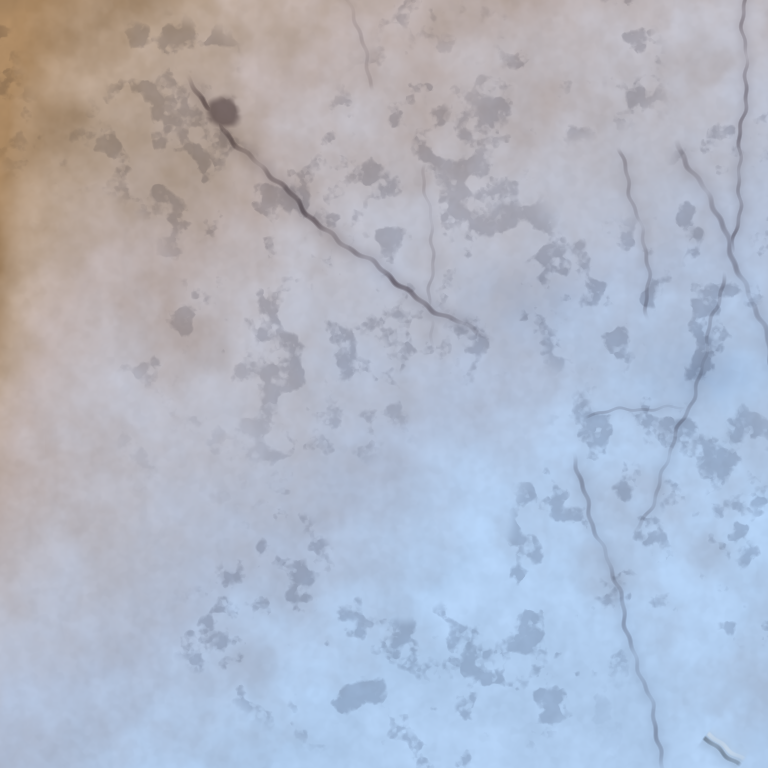
A Shadertoy shader for this texture:

```glsl
// Weathered plaster wall: ochre corner fading to pale blue, with fine cracks and stains.

const vec3 WALL[6] = vec3[6](
    vec3(0.61, 0.49, 0.36), vec3(0.70, 0.62, 0.55), vec3(0.73, 0.68, 0.67),
    vec3(0.74, 0.74, 0.78), vec3(0.69, 0.74, 0.83), vec3(0.69, 0.80, 0.93));
const float STOPS[6] = float[6](0.12, 0.30, 0.44, 0.59, 0.77, 0.96);
const vec3 CRACK_TINT = vec3(0.52, 0.48, 0.50);
const vec3 STAIN_TINT = vec3(0.66, 0.66, 0.69);
const vec3 CHIP_LIGHT = vec3(0.82, 0.87, 0.92);

vec3 hash3(vec2 cell) {
    vec3 q = fract(cell.xyx * vec3(0.1031, 0.1030, 0.0973));
    q += dot(q, q.yxz + 33.33);
    return fract((q.xxy + q.yzz) * q.zyx);
}

// Smooth cellular noise: random cell values blended by distance to their seeds.
float cellular(vec2 p) {
    vec2 cell = floor(p), local = fract(p);
    float sum = 0.0, total = 0.0;
    for (int y = -1; y <= 1; y++)
    for (int x = -1; x <= 1; x++) {
        vec2 step2 = vec2(x, y);
        vec3 seed = hash3(cell + step2 + 200.0);
        vec2 d = step2 + seed.xy - local;
        float weight = exp(-6.0 * dot(d, d));
        sum += weight * seed.z;
        total += weight;
    }
    return sum / total;
}

float layered(vec2 p) {
    float sum = 0.0, amp = 0.5;
    for (int i = 0; i < 4; i++) {
        sum += amp * cellular(p);
        p = mat2(1.6, 1.2, -1.2, 1.6) * p + 7.3;
        amp *= 0.55;
    }
    return sum / 1.01;
}

float wobble(float s, float phase) {
    return 0.5 * sin(38.0 * s + phase) + 0.3 * sin(91.0 * s + 2.0 * phase)
         + 0.2 * sin(205.0 * s - phase);
}

// Bent, wavering line from a to b with a patchy strength.
float crack(vec2 p, vec2 a, vec2 b, float bend, float width, float strength) {
    vec2 axis = b - a;
    float len = length(axis);
    float h = clamp(dot(p - a, axis) / (len * len), 0.0, 1.0);
    vec2 side = vec2(-axis.y, axis.x) / len;
    float phase = 17.0 * (a.x + a.y);
    float offset = 4.0 * bend * h * (1.0 - h) + 0.006 * wobble(h * len, phase);
    float d = length(p - a - axis * h - side * offset);
    float patchy = 0.72 + 0.4 * wobble(h * len + 0.4, phase + 2.0);
    float taper = smoothstep(0.0, 0.06, h) * smoothstep(1.0, 0.9, h);
    float core = 1.0 - smoothstep(0.2 * width, width, d);
    float halo = 0.22 * exp(-d * d / (5.0 * width * width));
    return strength * taper * max(core * patchy, halo);
}

float blot(vec2 p, vec2 center, vec2 radius) {
    vec2 d = (p - center) / radius;
    return exp(-dot(d, d));
}

vec3 wallColor(float t) {
    vec3 color = WALL[0];
    for (int i = 1; i < 6; i++)
        color = mix(color, WALL[i], clamp((t - STOPS[i - 1]) / (STOPS[i] - STOPS[i - 1]), 0.0, 1.0));
    return color;
}

float allCracks(vec2 p) {
    float c = crack(p, vec2(0.235, 0.905), vec2(0.645, 0.553), -0.030, 0.0058, 0.80);
    c = max(c, crack(p, vec2(0.970, 1.030), vec2(0.953, 0.660), 0.006, 0.0045, 0.65));
    c = max(c, crack(p, vec2(0.880, 0.820), vec2(1.020, 0.480), 0.012, 0.0060, 0.55));
    c = max(c, crack(p, vec2(0.805, 0.810), vec2(0.845, 0.580), 0.010, 0.0045, 0.42));
    c = max(c, crack(p, vec2(0.945, 0.650), vec2(0.825, 0.300), 0.012, 0.0045, 0.45));
    c = max(c, crack(p, vec2(0.740, 0.415), vec2(0.870, -0.020), 0.008, 0.0050, 0.48));
    c = max(c, crack(p, vec2(0.760, 0.455), vec2(0.900, 0.465), 0.010, 0.0035, 0.35));
    c = max(c, crack(p, vec2(0.553, 0.790), vec2(0.562, 0.540), 0.004, 0.0040, 0.28));
    return max(c, crack(p, vec2(0.440, 1.020), vec2(0.490, 0.880), 0.004, 0.0045, 0.25));
}

void mainImage(out vec4 fragColor, in vec2 fragCoord) {
    vec2 p = fragCoord / iResolution.xy;
    float cloud = layered(p * 4.5) - 0.5;
    float mottle = layered(p * 17.0 + 5.0) - 0.5;

    // Broad colour drift from the upper left, with an ochre left edge
    float t = 0.15 + 0.60 * p.x - 0.20 * p.x * p.x + 0.65 * (1.0 - p.y);
    t -= 0.20 * exp(-14.0 * p.x) * smoothstep(0.05, 0.60, p.y);
    t -= 0.20 * smoothstep(0.6, 1.0, p.x) * smoothstep(0.5, 0.0, p.y);
    vec3 color = wallColor(t + 0.22 * cloud + 0.10 * mottle);

    // Soft mottling, faint vertical brushing and grain
    float corner = smoothstep(0.55, 0.10, t);
    float brush = cellular(p * vec2(75.0, 24.0)) - 0.5;
    float grain = cellular(p * 120.0) - 0.5;
    color *= 1.0 + (0.07 + 0.35 * corner) * cloud + 0.10 * mottle + 0.018 * brush + 0.022 * grain;

    // Broken stains gathered in patches, and two larger bruises
    float gather = smoothstep(0.42, 0.66, cellular(p * 6.0 + 3.0));
    float stain = 0.42 * gather * smoothstep(0.57, 0.74, layered(p * 30.0));
    float ragged = 0.75 + 1.5 * mottle;
    stain += ragged * 0.38 * blot(p, vec2(0.91, 0.515), vec2(0.075, 0.045));
    stain += ragged * 0.25 * blot(p, vec2(0.69, 0.61), vec2(0.07, 0.045));
    color *= mix(vec3(1.0), STAIN_TINT, clamp(stain, 0.0, 1.0));

    // Cracks and the dark knot on the longest one
    float knot = 0.75 * smoothstep(0.25, 0.70, blot(p + 0.03 * mottle, vec2(0.287, 0.850), vec2(0.028, 0.023)));
    color *= mix(vec3(1.0), CRACK_TINT, clamp(max(allCracks(p), knot), 0.0, 1.0));

    // Small chip with a lit rim
    color *= 1.0 - 0.5 * crack(p, vec2(0.915, 0.040), vec2(0.965, 0.002), 0.004, 0.005, 0.9);
    color = mix(color, CHIP_LIGHT, crack(p, vec2(0.920, 0.046), vec2(0.970, 0.008), 0.004, 0.005, 0.8));
    fragColor = vec4(color, 1.0);
}
```
